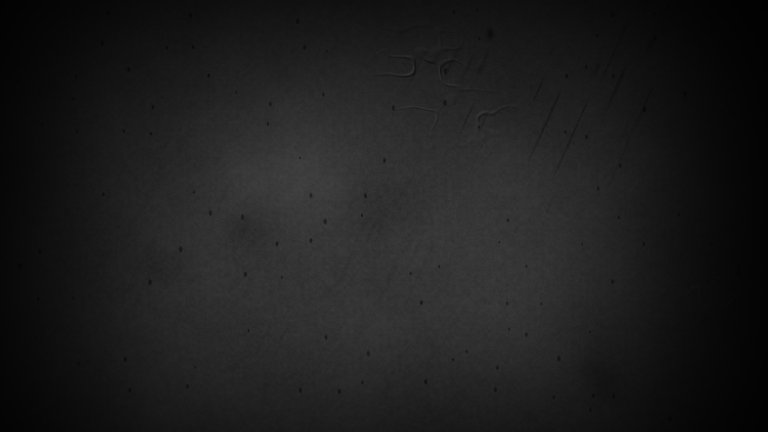
A Shadertoy shader for this texture:

```glsl
// Dark charcoal plaster wall with soft mottling, cracks, scratches and a heavy vignette
#define WALL_LIGHT 0.212
#define VIGNETTE_CENTRE vec2(-0.04, -0.10)
#define MOTTLE 0.26
#define GRAIN 0.20
#define BUMP 0.16
#define CRACK 0.50
#define SCRATCH 0.30
#define PIT_CELLS 15.0
#define PIT_DEPTH 0.45

float hash(vec2 p) {
    return fract(sin(dot(p, vec2(127.1, 311.7))) * 43758.5453);
}

float noise(vec2 p) {
    vec2 i = floor(p), f = fract(p);
    f = f * f * (3.0 - 2.0 * f);
    return mix(mix(hash(i), hash(i + vec2(1, 0)), f.x),
               mix(hash(i + vec2(0, 1)), hash(i + vec2(1, 1)), f.x), f.y);
}

float fbm(vec2 p) {
    float sum = 0.0, amp = 0.5;
    for (int i = 0; i < 5; i++) {
        sum += amp * noise(p);
        p = mat2(1.6, 1.2, -1.2, 1.6) * p + 7.3;
        amp *= 0.5;
    }
    return sum;
}

float blob(vec2 p, vec2 centre, vec2 radius) {
    vec2 d = (p - centre) / radius;
    return exp(-dot(d, d));
}

// Light falling off separately towards the sides and the top and bottom
float vignette(vec2 uv) {
    vec2 q = abs(uv * 2.0 - 1.0 - VIGNETTE_CENTRE);
    return exp(-2.3 * pow(q.x, 3.3) - 0.95 * pow(q.y, 2.5));
}

// Broad light and dark stains
float stains(vec2 p) {
    p += 0.07 * (vec2(fbm(p * 7.0), fbm(p * 7.0 + 31.0)) - 0.48);
    float s = 0.15 * blob(p, vec2(0.69, 0.59), vec2(0.15, 0.14));
    s += 0.13 * blob(p, vec2(0.46, 0.41), vec2(0.15, 0.13));
    s += 0.10 * blob(p, vec2(1.30, 0.38), vec2(0.24, 0.17));
    s -= 0.24 * blob(p, vec2(0.57, 0.45), vec2(0.06, 0.07));
    s -= 0.14 * blob(p, vec2(0.89, 0.52), vec2(0.10, 0.08));
    s -= 0.13 * blob(p, vec2(0.38, 0.39), vec2(0.05, 0.04));
    s -= 0.20 * blob(p, vec2(1.40, 0.13), vec2(0.06, 0.05));
    s -= 0.10 * blob(p, vec2(1.22, 0.76), vec2(0.22, 0.15));
    return s;
}

// Thin wandering ridges of peeling plaster
float ridgeHeight(vec2 p) {
    p += 0.03 * vec2(noise(p * 22.0), noise(p * 22.0 + 9.0));
    return 1.0 - smoothstep(0.0, 0.10, abs(noise(p * vec2(19.0, 27.0)) - 0.5));
}

// Fine steep strokes, strongest in the upper right
float scratches(vec2 p) {
    vec2 q = mat2(0.91, 0.41, -0.41, 0.91) * p;
    float stroke = smoothstep(0.74, 0.96, noise(q * vec2(105.0, 9.0)));
    return stroke * smoothstep(0.45, 0.7, noise(p * 6.0 + 4.0));
}

// Scattered small dark pits, one chance per cell
float pits(vec2 p) {
    vec2 cell = floor(p * PIT_CELLS), f = fract(p * PIT_CELLS);
    vec2 centre = 0.2 + 0.6 * vec2(hash(cell + 3.0), hash(cell + 17.0));
    float size = mix(0.03, 0.09, hash(cell + 29.0));
    float d = length((f - centre) * vec2(1.3, 0.8));
    return step(0.72, hash(cell)) * (1.0 - smoothstep(size * 0.4, size + 0.03, d));
}

void mainImage(out vec4 fragColor, in vec2 fragCoord) {
    vec2 uv = fragCoord / iResolution.xy;
    vec2 p = fragCoord / iResolution.y;
    vec2 lightStep = vec2(-0.003, 0.004);

    // Stains and cloudy mottling
    float tone = 1.0 + stains(p);
    tone += MOTTLE * (fbm(p * 5.0 + 2.0) - 0.48);

    // Lit unevenness and fine grain
    tone += BUMP * (fbm(p * 38.0) - fbm((p + lightStep) * 38.0));
    tone += GRAIN * (0.6 * noise(p * 260.0) + 0.4 * noise(p * 120.0) - 0.5);

    // Cracked plaster near the top, with a faint patch at the right
    float peel = blob(p, vec2(0.98, 0.84), vec2(0.08, 0.09));
    peel += 0.6 * blob(p, vec2(1.10, 0.73), vec2(0.08, 0.05));
    peel += 0.5 * blob(p, vec2(1.64, 0.32), vec2(0.08, 0.05));
    tone += CRACK * peel * (ridgeHeight(p) - ridgeHeight(p + lightStep));

    // Scratches and pits
    float scratchArea = 0.15 + 0.85 * blob(p, vec2(1.35, 0.82), vec2(0.35, 0.22));
    tone -= SCRATCH * scratchArea * scratches(p);
    tone -= PIT_DEPTH * pits(p);
    tone -= 0.5 * blob(p, vec2(1.135, 0.922), vec2(0.007, 0.012));

    float grey = WALL_LIGHT * vignette(uv) * max(tone, 0.0);
    fragColor = vec4(vec3(grey), 1.0);
}
```
